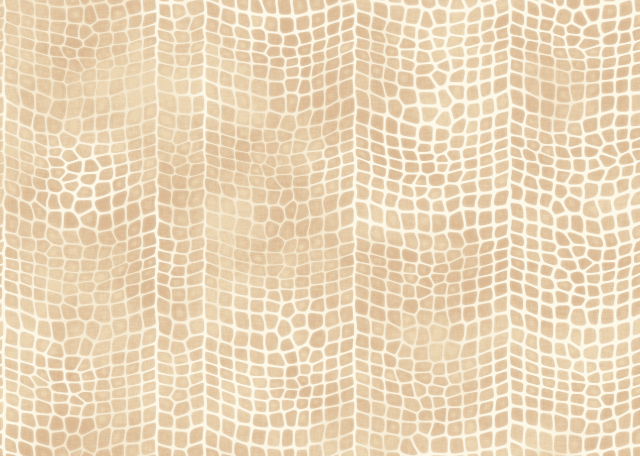
Reproduce this texture procedurally as a WebGL 2 fragment shader.

```glsl
#version 300 es
precision highp float;
// Embossed reptile leather: vertical panels of sagging rows of rounded scales.
// Each panel is a jittered grid; smooth Voronoi borders give the pale grooves,
// and layered noise stains and scratches the tan scale faces.
uniform vec2 u_resolution;
out vec4 fragColor;

const float SEAMS[7] = float[](-0.33, 0.009, 0.344, 0.449, 0.778, 1.117, 1.45);

float hash(vec2 p) {
    vec3 q = fract(p.xyx * vec3(0.1031, 0.1030, 0.0973));
    q += dot(q, q.yzx + 33.33);
    return fract((q.x + q.y) * q.z);
}

float noise(vec2 p) {
    vec2 i = floor(p), f = fract(p);
    f = f * f * (3.0 - 2.0 * f);
    return mix(mix(hash(i), hash(i + vec2(1, 0)), f.x),
               mix(hash(i + vec2(0, 1)), hash(i + vec2(1, 1)), f.x), f.y);
}

float fbm(vec2 p) {
    return 0.55 * noise(p) + 0.3 * noise(p * 2.1 + 7.0) + 0.15 * noise(p * 4.3 + 19.0);
}

// Seed of a scale; scales are most irregular along the middle of a panel
vec2 seed(vec2 cell, float panel, float columns) {
    vec2 key = cell + vec2(panel * 41.0 + 100.0, 200.0);
    float middle = 1.0 - abs(2.0 * (cell.x + 0.5) / columns - 1.0);
    float patchy = noise(key * vec2(0.35, 0.22));
    float jitter = mix(0.16, 0.62, smoothstep(0.45, 1.0, middle * 0.65 + patchy * 0.5));
    return cell + 0.5 + jitter * (vec2(hash(key), hash(key + 57.3)) - 0.5);
}

void main() {
    vec2 uv = gl_FragCoord.xy / u_resolution.y;

    // Slightly ragged seams split the sheet into panels
    float x = uv.x + 0.005 * (noise(vec2(3.0, uv.y * 45.0)) - 0.5);
    float left = SEAMS[0], right = SEAMS[1], panel = 0.0;
    for (int i = 1; i < 6; i++) {
        if (x >= SEAMS[i]) {
            left = SEAMS[i];
            right = SEAMS[i + 1];
            panel = float(i);
        }
    }
    float width = right - left;
    float t = (x - left) / width;
    float columns = max(3.0, floor(width / 0.0335 + 0.5));

    // Rows hang between the seams and tighten in periodic bands
    float y = uv.y + 0.1 * width * sin(3.14159 * t);
    y += 0.010 * sin(y * 26.0 + 1.5) + 0.012 * (noise(uv * 9.0) - 0.5);
    float bend = 0.5 * (noise(uv * vec2(8.0, 11.0) + 30.0) - 0.5) * sin(3.14159 * t);
    vec2 g = vec2(t * columns + bend, y / 0.0305 + hash(vec2(panel, 5.0)));

    // Nearest scale inside the panel
    vec2 home = vec2(0.0), homeSeed = vec2(0.0);
    float best = 1e3;
    for (int j = -1; j <= 1; j++) {
        for (int i = -1; i <= 1; i++) {
            vec2 cell = floor(g) + vec2(i, j);
            if (cell.x < 0.0 || cell.x >= columns) continue;
            vec2 s = seed(cell, panel, columns);
            float d = dot(g - s, g - s);
            if (d < best) {
                best = d;
                home = cell;
                homeSeed = s;
            }
        }
    }

    // Smooth minimum of border distances rounds the scale corners
    float seamDist = min(t, 1.0 - t) * columns;
    float sum = exp(-15.0 * seamDist);
    for (int j = -1; j <= 1; j++) {
        for (int i = -1; i <= 1; i++) {
            vec2 cell = home + vec2(i, j);
            if ((i == 0 && j == 0) || cell.x < 0.0 || cell.x >= columns) continue;
            vec2 s = seed(cell, panel, columns);
            sum += exp(-15.0 * dot(0.5 * (homeSeed + s) - g, normalize(s - homeSeed)));
        }
    }
    float edge = -log(sum) / 15.0;

    // Scale face: broad stains, per-scale tone, fine cross scratches
    vec2 key = home + vec2(panel * 41.0 + 100.0, 300.0);
    float stain = fbm(uv * vec2(6.0, 7.5) + 11.0);
    float scratch = noise(uv * vec2(70.0, 330.0)) + noise(uv * vec2(260.0, 90.0)) - 1.0;
    float tone = 0.45 + 1.5 * (stain - 0.5) + 0.35 * (hash(key) - 0.5) + 0.28 * scratch;
    float spot = smoothstep(0.5, 1.0, hash(key + 13.7)) * exp(-18.0 * best);
    tone += 0.55 * spot - 0.15 * smoothstep(0.3, 0.15, edge);
    vec3 color = mix(vec3(0.855, 0.725, 0.58), vec3(0.925, 0.84, 0.70), clamp(tone, 0.0, 1.0));
    color += 0.018 * (hash(floor(uv * 420.0)) - 0.5);

    // Pale grooves, wider where worn and along the seams
    float wear = fbm(uv * 5.0 + 43.0) + 0.15 * (uv.x - 0.7);
    float groove = 0.075 + 0.09 * (wear - 0.5) + 0.03 * exp(-4.0 * seamDist);
    float soft = max(0.065, 0.75 / (0.031 * u_resolution.y));
    float line = 1.0 - smoothstep(groove - soft, groove + soft, edge);
    float glow = 0.22 * (1.0 - smoothstep(groove, groove + 0.2, edge));
    vec3 cream = mix(vec3(0.955, 0.905, 0.80), vec3(0.992, 0.975, 0.91),
                     smoothstep(0.2, 0.65, wear + 0.25 * exp(-5.0 * seamDist)));
    color = mix(color, cream, max(line, glow));
    fragColor = vec4(color, 1.0);
}
```
